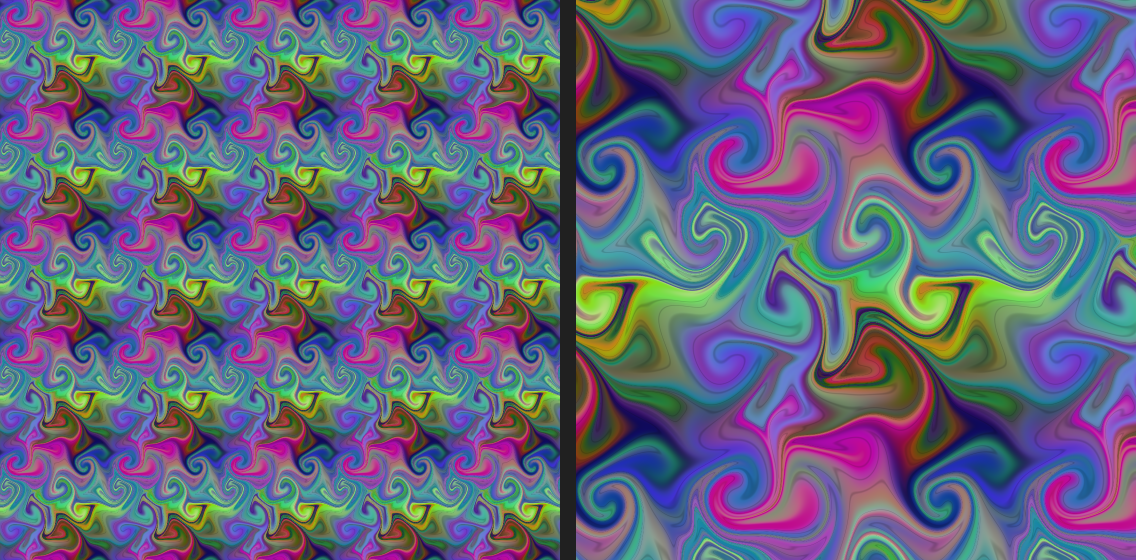
Left, the full canvas; right, a detail of the centre.
Reproduce this pattern procedurally as a Shadertoy shader.

```glsl
#define REPEATS 5.0       // tiles across and down
#define SWIRL_GRID 5      // vortices per tile side
#define SWIRL_TURN 5.2    // radians at a vortex core
#define SWIRL_SIZE 0.088  // mean vortex radius in tile units
#define WAVE_COUNT 7      // layered sines in the pigment noise
#define PIGMENT 0.055     // strength of each sine
#define VEIN_DARK 0.16    // depth of the thin dark veins
#define SAMPLES 2         // antialiasing samples per side

const float TAU = 6.2831853;

vec3 hash3(vec2 p) {
    vec3 q = fract(p.xyx * vec3(0.1031, 0.1030, 0.0973) + 0.137);
    q += dot(q, q.yxz + 33.33);
    return fract((q.xxy + q.yzz) * q.zyx);
}

// Cosine with one peak per tile, at the given position
float wave(float x, float peak) {
    return cos(TAU * (x - peak));
}

// Twist the tile around a jittered grid of wrapped vortices
vec2 marble(vec2 p) {
    p += 0.022 * sin(TAU * (p.yx * vec2(2.0, 3.0) + vec2(0.1, 0.6)));
    for (int j = 0; j < SWIRL_GRID; j++) {
        for (int i = 0; i < SWIRL_GRID; i++) {
            vec2 cell = vec2(i, j);
            vec3 rnd = hash3(cell + 3.0);
            vec2 centre = (cell + 0.15 + 0.7 * rnd.xy) / float(SWIRL_GRID);
            vec2 d = fract(p - centre + 0.5) - 0.5;
            float radius = SWIRL_SIZE * mix(0.7, 1.3, rnd.z);
            float spin = fract(rnd.z * 7.3) < 0.35 ? -1.0 : 1.0;
            float angle = spin * SWIRL_TURN * exp(-dot(d, d) / (radius * radius));
            float c = cos(angle), s = sin(angle);
            p += mat2(c, s, -s, c) * d - d;
        }
    }
    return p;
}

// Broad regions: lime band, teal, violet, magenta and near black
vec3 regions(vec2 p) {
    float r = 0.41 + 0.22 * wave(p.x, 0.33) * wave(p.y, 0.0)
            + 0.08 * wave(p.x, 0.5)
            - 0.10 * wave(2.0 * p.x, 1.4) * wave(p.y, 0.0);
    float g = 0.41 + 0.21 * wave(p.y, 0.48)
            + 0.13 * wave(p.x, 0.65) * wave(p.y, 0.5);
    float b = 0.50 - 0.22 * wave(p.x, 0.66) - 0.10 * wave(p.y, 0.75)
            - 0.15 * wave(p.x, 0.68) * wave(p.y, 0.75);
    return vec3(r, g, b);
}

// Whole-number sine waves, so the noise wraps with the tile
vec3 pigmentNoise(vec2 p) {
    vec3 sum = vec3(0.0);
    for (int i = 0; i < WAVE_COUNT; i++) {
        vec2 id = vec2(i, 17);
        vec2 freq = floor(hash3(id).xy * 9.0) - 4.0;
        sum += sin(TAU * (dot(freq, p) + hash3(id + 5.0)));
    }
    return sum;
}

vec3 tileColour(vec2 p) {
    p = marble(p);
    vec3 noise = pigmentNoise(p);
    vec3 colour = regions(p) + PIGMENT * noise;
    float ridge = abs(sin(TAU * dot(vec2(2.0, 3.0), p) + noise.x));
    colour *= 1.0 - VEIN_DARK * (1.0 - smoothstep(0.0, 0.4, ridge));
    return clamp(colour, vec3(0.06, 0.04, 0.06), vec3(0.75, 0.87, 0.84));
}

void mainImage(out vec4 fragColor, in vec2 fragCoord) {
    vec3 total = vec3(0.0);
    for (int j = 0; j < SAMPLES; j++) {
        for (int i = 0; i < SAMPLES; i++) {
            vec2 offset = (vec2(i, j) + 0.5) / float(SAMPLES) - 0.5;
            vec2 uv = (fragCoord + offset) / iResolution.xy;
            total += tileColour(fract(vec2(uv.x, 1.0 - uv.y) * REPEATS));
        }
    }
    fragColor = vec4(total / float(SAMPLES * SAMPLES), 1.0);
}
```
